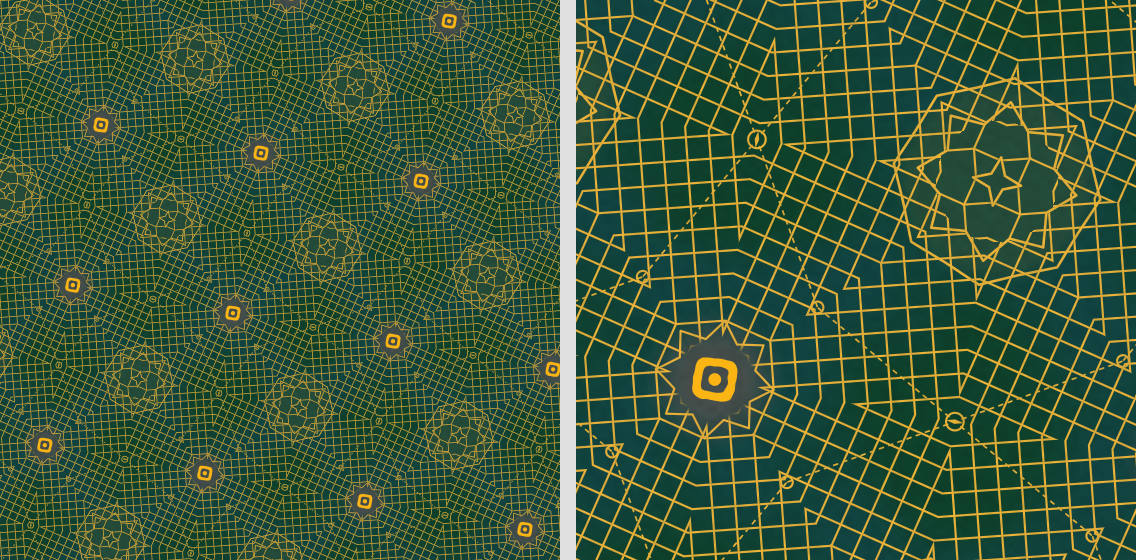
Left, the full canvas; right, a detail of the centre.
Give the GLSL for this pattern, as a WebGL 2 fragment shader.

```glsl
#version 300 es
precision highp float;
// Tilted square lattice of mirrored gold grids on dark green, with ringed dots and star medallions.
uniform vec2 u_resolution;
out vec4 outColor;

const float CELL = 0.2902;               // lattice step, in canvas widths
const float TILT = 0.1737;               // lattice angle
const vec2 DOT_ORIGIN = vec2(0.4661, 0.7266);
const float GRID_PITCH = 1.0 / 21.0;     // lengths below are in cells
const float HALF_LINE = 0.0022;
const float PI = 3.14159265;

const vec3 TEAL = vec3(0.065, 0.262, 0.25);
const vec3 GREEN = vec3(0.055, 0.25, 0.165);
const vec3 OLIVE = vec3(0.19, 0.31, 0.21);
const vec3 MAUVE = vec3(0.27, 0.30, 0.29);
const vec3 GOLD = vec3(0.95, 0.71, 0.22);
const vec3 AMBER = vec3(0.98, 0.71, 0.08);

float hash(vec2 p) {
  return fract(sin(dot(p, vec2(127.1, 311.7))) * 43758.5453);
}

float noise(vec2 p) {
  vec2 i = floor(p), f = fract(p);
  f = f * f * (3.0 - 2.0 * f);
  return mix(mix(hash(i), hash(i + vec2(1, 0)), f.x),
             mix(hash(i + vec2(0, 1)), hash(i + vec2(1, 1)), f.x), f.y);
}

vec2 rotate(vec2 p, float angle) {
  float c = cos(angle), s = sin(angle);
  return vec2(c * p.x - s * p.y, s * p.x + c * p.y);
}

// Coverage of a stroke at distance d, limited to its width in pixels
float stroke(float d, float halfWidth, float pixel) {
  float cover = clamp((halfWidth - d) / pixel + 0.5, 0.0, 1.0);
  return min(cover, 2.0 * halfWidth / pixel);
}

float segmentDistance(vec2 p, vec2 a, vec2 b) {
  vec2 ab = b - a;
  return length(p - a - ab * clamp(dot(p - a, ab) / dot(ab, ab), 0.0, 1.0));
}

float starDistance(vec2 p, float points, float tip, float valley) {
  float wedge = PI / points;
  float angle = abs(mod(atan(p.y, p.x) + wedge, 2.0 * wedge) - wedge);
  vec2 q = length(p) * vec2(cos(angle), sin(angle));
  return segmentDistance(q, vec2(tip, 0.0), valley * vec2(cos(wedge), sin(wedge)));
}

float gridStroke(vec2 p, float pitch, float pixel) {
  vec2 d = abs(fract(p / pitch) - 0.5) * pitch;
  float across = stroke(d.x, HALF_LINE, pixel);
  float down = stroke(d.y, HALF_LINE, pixel);
  return max(across, down);
}

float dashStroke(vec2 p, vec2 a, vec2 b, float pixel) {
  float along = dot(p - a, normalize(b - a));
  float dash = smoothstep(0.15, 0.3, abs(fract(along * 50.0) - 0.5));
  return dash * stroke(segmentDistance(p, a, b), HALF_LINE * 0.8, pixel);
}

void main() {
  float side = min(u_resolution.x, u_resolution.y);
  vec2 uv = gl_FragCoord.xy / side;
  float pixel = 1.0 / (side * CELL);

  // Cell coordinates, folded into one mirror triangle
  vec2 lattice = rotate(uv - DOT_ORIGIN, TILT) / CELL;
  vec2 cell = fract(lattice + 0.5) - 0.5;
  vec2 fold = abs(cell);
  fold = vec2(max(fold.x, fold.y), min(fold.x, fold.y));
  vec2 medallion = fract(lattice) - 0.5;
  float dotRadius = length(cell);
  float starRadius = length(medallion);
  vec2 knot = vec2(0.5, 0.0);
  vec2 bend = vec2(0.182);

  // Ground: teal and green, with a haze at each centre
  float mottle = noise(uv * 28.0);
  float grain = noise(uv * 260.0);
  float greenness = smoothstep(0.36, 0.12, length(fold - knot)) + 0.7 * (mottle - 0.5);
  vec3 color = mix(TEAL, GREEN, clamp(greenness, 0.0, 1.0));
  color = mix(color, OLIVE, 0.6 * smoothstep(0.22, 0.17, starRadius));
  color = mix(color, MAUVE, smoothstep(0.16, 0.05, dotRadius));
  color *= 0.95 + 0.1 * grain;

  // Slanted grid, coarser inside the medallion and absent round the dot
  vec2 slanted = rotate(fold, -atan(0.25));
  float pitch = starRadius < 0.125 ? GRID_PITCH * 1.5 : GRID_PITCH;
  float lines = gridStroke(slanted, pitch, pixel);
  lines *= smoothstep(0.075, 0.095, dotRadius) * smoothstep(0.035, 0.05, starRadius);

  // Dashed seams with small knots at both ends
  lines = max(lines, dashStroke(fold, knot, bend, pixel));
  lines = max(lines, stroke(abs(length(fold - knot) - 0.018), HALF_LINE, pixel));
  lines = max(lines, stroke(abs(length(fold - bend) - 0.012), HALF_LINE, pixel));

  // Star outlines of the medallion and of the dot
  lines = max(lines, stroke(starDistance(medallion, 8.0, 0.215, 0.197), HALF_LINE * 1.2, pixel));
  lines = max(lines, stroke(starDistance(medallion, 8.0, 0.165, 0.12), HALF_LINE * 1.2, pixel));
  lines = max(lines, stroke(starDistance(medallion, 4.0, 0.05, 0.02), HALF_LINE * 1.2, pixel));
  lines = max(lines, stroke(starDistance(cell, 8.0, 0.122, 0.085), HALF_LINE, pixel));
  color = mix(color, GOLD, lines * (0.86 + 0.14 * grain));

  // Rounded square ring and its core, with slightly rough edges
  float squircle = pow(dot(cell * cell, cell * cell), 0.25) + 0.003 * (grain - 0.5);
  float ring = stroke(abs(squircle - 0.035), 0.0085, pixel);
  float core = stroke(dotRadius, 0.013, pixel);
  color = mix(color, AMBER, max(ring, core));

  outColor = vec4(color, 1.0);
}
```
